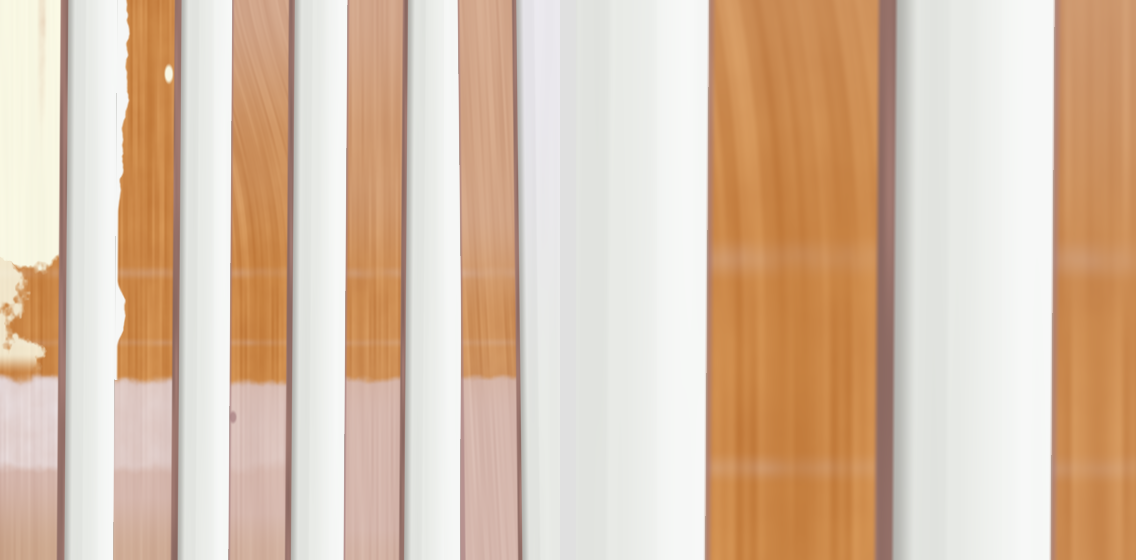
Left, the full canvas; right, a detail of the centre.
Reproduce this texture procedurally as a WebGL 1 fragment shader.

```glsl
precision highp float;
// Five upright wooden slats with worn varnish, standing before a pale wall.

uniform vec2 u_resolution;

const float PITCH = 0.2057;       // distance between slats
const float LAST = 4.0;           // index of the rightmost slat
const float VARNISH_END = 0.322;  // height where the varnish stops
const float GLAZE_END = 0.165;    // height where the pale glaze stops
const float CREAM_START = 0.535;  // bare paint above this on the first slat
const vec2 CHIP = vec2(0.3015, 0.868);
const vec2 KNOT = vec2(0.4160, 0.255);

const vec3 WALL = vec3(0.910, 0.918, 0.902);
const vec3 WALL_LIT = vec3(0.965, 0.970, 0.965);
const vec3 WALL_LILAC = vec3(0.918, 0.910, 0.930);
const vec3 WALL_SHADE = vec3(0.68, 0.68, 0.66);
const vec3 PINK_WOOD = vec3(0.835, 0.715, 0.675);
const vec3 TAN_WOOD = vec3(0.820, 0.640, 0.520);
const vec3 BASE_WOOD = vec3(0.800, 0.655, 0.550);
const vec3 VARNISH = vec3(0.815, 0.555, 0.300);
const vec3 VARNISH_DEEP = vec3(0.775, 0.500, 0.255);
const vec3 GLAZE = vec3(0.900, 0.850, 0.850);
const vec3 CREAM = vec3(0.975, 0.970, 0.890);
const vec3 SIDE = vec3(0.570, 0.430, 0.400);
const vec3 RIM = vec3(0.640, 0.480, 0.490);

float hash(vec2 p) {
  p = fract(p * vec2(0.1031, 0.1130));
  p += dot(p, p.yx + 33.33);
  return fract((p.x + p.y) * p.x * 17.3);
}

float noise(vec2 p) {
  vec2 c = floor(p), f = fract(p);
  f = f * f * (3.0 - 2.0 * f);
  return mix(mix(hash(c), hash(c + vec2(1, 0)), f.x),
             mix(hash(c + vec2(0, 1)), hash(c + vec2(1, 1)), f.x), f.y);
}

float fbm(vec2 p) {
  float sum = 0.0, gain = 0.533;
  for (int k = 0; k < 4; k++) {
    sum += gain * noise(p);
    p = p * 2.03 + 17.1;
    gain *= 0.5;
  }
  return sum;
}

// 1 for the slat with this index, 0 for the others
float only(float slat, float index) { return 1.0 - step(0.5, abs(slat - index)); }

float band(float lo, float hi, float soft, float v) {
  return smoothstep(lo - soft, lo + soft, v) * (1.0 - smoothstep(hi - soft, hi + soft, v));
}

vec3 wallColor(vec2 p, float gap, float slat) {
  float last = only(slat, LAST);
  vec3 c = mix(WALL, WALL_LIT, smoothstep(0.035, 0.085, gap) * (1.0 - last));
  c = mix(c, WALL_LILAC, last * smoothstep(0.2, 0.9, p.y));
  c = mix(WALL_SHADE, c, 0.12 + 0.88 * smoothstep(0.0, 0.016, gap));
  c -= 0.025 * band(0.014, 0.032, 0.002, gap);
  return c + 0.012 * (noise(p * vec2(130.0, 3.0)) - 0.5);
}

vec3 woodColor(vec2 p, float s, float width, float slat) {
  float y = p.y;
  float blotch = fbm(p * vec2(28.0, 22.0) + slat * 9.0);
  float first = only(slat, 0.0), second = only(slat, 1.0);

  // grain sweeps sideways on the third slat and a little on the fifth
  float sweep = 0.17 * only(slat, 2.0) * smoothstep(0.45, 1.0, y) + 0.05 * only(slat, 4.0);
  float gx = p.x + sweep * (y - 0.4);
  float grain = noise(vec2(gx * 230.0, y * 5.0)) * 0.6 + noise(vec2(gx * 90.0, y * 3.0)) * 0.4 - 0.5;

  // bare wood, then varnish that fades upward more on each slat
  vec3 c = mix(PINK_WOOD, TAN_WOOD, smoothstep(0.25, 0.5, y) * 0.85);
  c = mix(BASE_WOOD, c, clamp(smoothstep(0.0, GLAZE_END, y) + 0.25 * slat, 0.0, 1.0));
  float stop = VARNISH_END + 0.025 * (blotch - 0.5);
  float top = 0.60 - 0.045 * max(slat - 2.0, 0.0);
  float upper = clamp(1.3 - 0.3 * slat, 0.0, 1.0);
  upper *= mix(1.0, 1.0 - smoothstep(0.7, 1.0, y), step(1.5, slat));
  float coat = mix(1.0 - 0.12 * max(slat - 2.0, 0.0), upper, smoothstep(top - 0.1, top + 0.12, y));
  coat *= smoothstep(stop - 0.008, stop + 0.008, y);
  c = mix(c, mix(VARNISH, VARNISH_DEEP, blotch), coat);

  // pale smudges across the varnish and glaze below it
  float smudge = band(0.505, 0.520, 0.008, y) + band(0.383, 0.393, 0.006, y);
  c = mix(c, PINK_WOOD, 0.45 * smudge * blotch);
  float glaze = clamp(1.0 - 0.33 * slat, 0.0, 1.0);
  c = mix(c, GLAZE, glaze * (0.6 + 0.5 * blotch) * band(GLAZE_END + 0.03 * (blotch - 0.5), stop, 0.012, y));
  c += grain * mix(0.08, 0.15, coat) * vec3(0.75, 1.0, 1.0);

  // flaked paint: whole top of the first slat, ragged edge of the second
  float patches = smoothstep(0.42, 0.58, blotch + 0.22 - 5.0 * s) * band(0.35, 0.56, 0.02, y);
  float cream = smoothstep(-0.008, 0.008, y - CREAM_START - 0.07 * (blotch - 0.5));
  c = mix(c, CREAM + 0.03 * grain, first * max(cream, 0.85 * patches));
  float stain = band(0.066, 0.078, 0.005, s) * smoothstep(0.7, 1.0, y) * blotch;
  c = mix(c, TAN_WOOD, first * 0.6 * stain);
  float flake = 0.004 + 0.022 * fbm(vec2(y * 24.0, 3.0)) * smoothstep(0.62, 0.69, y)
              + 0.020 * band(0.40, 0.48, 0.02, y) * blotch;
  c = mix(c, WALL_LIT, second * (1.0 - smoothstep(flake - 0.002, flake + 0.003, s)) * step(VARNISH_END, y));

  // single chip and knot, then the left rim and the shaded right side
  c = mix(c, CREAM, 1.0 - smoothstep(0.6, 1.2, length((p - CHIP) / vec2(0.008, 0.017))));
  c = mix(c, RIM, 0.7 * (1.0 - smoothstep(0.5, 1.2, length((p - KNOT) / vec2(0.007, 0.012)))));
  c = mix(c, RIM, 0.6 * step(1.5, slat) * (1.0 - smoothstep(0.001, 0.005, s)));
  float side = width - 0.0135 + 0.0015 * slat;
  vec3 shaded = SIDE * (0.93 + 0.2 * noise(p * vec2(200.0, 9.0)));
  return mix(c, shaded, smoothstep(side - 0.002, side + 0.002, s));
}

void main() {
  vec2 p = gl_FragCoord.xy / u_resolution;
  float slat = min(floor((p.x + 0.03) / PITCH), LAST);
  float last = only(slat, LAST);
  float s = p.x - slat * PITCH - mix(0.007, -0.011, last) * (p.y - 0.5);
  float left = -0.03 * only(slat, 0.0) - 0.006 * last * (1.0 - smoothstep(0.0, 0.5, p.y));
  float width = 0.1185 - 0.0035 * slat;
  float aa = max(0.0015, 0.75 / u_resolution.x);
  float inside = smoothstep(left - aa, left + aa, s) * (1.0 - smoothstep(width - aa, width + aa, s));
  float gap = s < left ? PITCH - width + s : s - width;
  vec3 wall = wallColor(p, max(gap, 0.0), s < left ? slat - 1.0 : slat);
  gl_FragColor = vec4(mix(wall, woodColor(p, s, width, slat), inside), 1.0);
}
```
